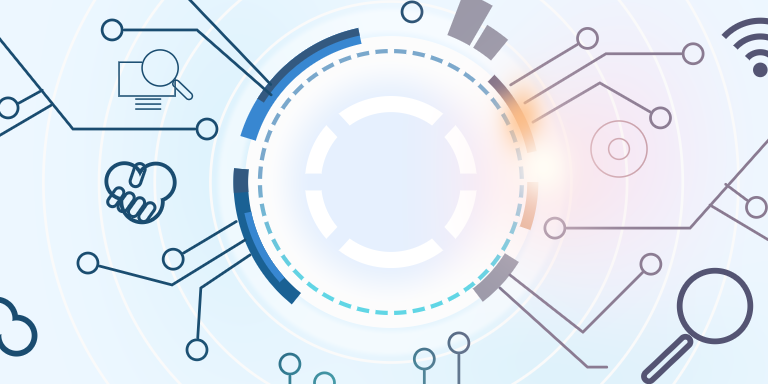
Give the GLSL for this background, as a Shadertoy shader.

```glsl
// Pale technology backdrop: segmented dial, warm flare, circuit traces and icons.
// Canvas height is 100 units, origin at the lower left.
const vec3 NAVY = vec3(.1, .3, .44), MAUVE = vec3(.48, .42, .51);
const vec3 BLUE = vec3(.22, .53, .82), CYAN = vec3(.38, .84, .9), SLATE = vec3(.2, .35, .5);

void paint(inout vec3 col, vec3 tint, float d, float px) {
  col = mix(col, tint, clamp(.5 - d / px, 0., 1.));
}
void shine(inout vec3 col, vec3 tint, vec2 p, float w, float h) {
  p /= vec2(w, h);
  col = mix(col, tint, exp(-dot(p, p)));
}
float disc(vec2 p, float x, float y, float r) { return length(p - vec2(x, y)) - r; }
float line(vec2 p, float ax, float ay, float bx, float by) {
  vec2 a = p - vec2(ax, ay), d = vec2(bx - ax, by - ay);
  return length(a - d * clamp(dot(a, d) / dot(d, d), 0., 1.));
}

// Ring sector between two radii and two angles in degrees
float sector(vec2 p, float r0, float r1, float a0, float a1) {
  float r = length(p), a = degrees(atan(p.y, p.x)) - .5 * (a0 + a1);
  float turn = abs(mod(a + 180., 360.) - 180.) - .5 * (a1 - a0);
  return max(abs(r - .5 * (r0 + r1)) - .5 * (r1 - r0), r * radians(turn));
}

// Bent wire from the rim of a round terminal
void trace(inout float d, vec2 p, float ax, float ay, float bx, float by, float cx, float cy) {
  float wire = min(line(p, ax, ay, bx, by), line(p, bx, by, cx, cy));
  float rim = disc(p, ax, ay, 2.6);
  d = min(d, min(max(wire, -rim), abs(rim)));
}

float circuits(vec2 p) {
  float d = min(line(p, 48.5, 101., 70.5, 78.), line(p, -1., 64.2, 13.5, 72.7));
  trace(d, p, 29.2, 92.2, 51.3, 92.2, 70.6, 75.3);
  trace(d, p, 53.9, 66.4, 19., 66.4, -1., 91.);
  trace(d, p, 2.1, 71.9, 5., 73.2, 11., 76.5);
  trace(d, p, 22.9, 31.5, 44.8, 25.8, 63.8, 37.5);
  trace(d, p, 45.1, 32.5, 53., 37.2, 61.5, 42.3);
  trace(d, p, 51.3, 8.9, 52.3, 25., 65.1, 33.6);
  trace(d, p, 153., 90., 143., 84., 133., 77.9);
  trace(d, p, 180.5, 86., 157.8, 86., 136.7, 73.2);
  trace(d, p, 172., 69.3, 156.2, 78.4, 138.8, 68.2);
  trace(d, p, 144.5, 40.6, 179.7, 40.6, 201., 64.5);
  trace(d, p, 197., 46., 193., 49., 189., 52.);
  trace(d, p, 169.5, 31.2, 151.8, 13.5, 132.8, 28.4);
  d = min(d, line(p, 184.9, 46.6, 201., 37.));
  d = min(d, min(line(p, 130.2, 25., 153., 4.4), line(p, 153., 4.4, 158., 4.4)));
  // Terminals on the lower border
  for (float k = 0.; k < 4.; k++) {
    float s = step(2., k), x = 75.5 + 9. * k + 17. * s, y = mix(5.2 - 4.9 * k, 4.2 * k - 1.9, s);
    trace(d, p, x, y, x, y - 4., x, -9.);
  }
  return min(d, abs(disc(p, 107.3, 96.9, 2.6))) - .36;
}

float thinIcons(vec2 p) {
  float lens = disc(p, 41.7, 82.3, 4.7);
  vec2 edge = abs(p - vec2(38.3, 79.4)) - vec2(7.3, 4.4);
  float d = min(abs(lens), max(abs(max(edge.x, edge.y)), -lens));
  d = min(d, abs(line(p, 45.9, 78.2, 49.2, 75.) - .9));
  for (float y = 71.6; y < 75.; y += 1.3) d = min(d, line(p, 35.4, y, 41.8, y));
  return min(d, abs(abs(disc(p, 161.2, 61.2, 5.)) - 2.3)) - .2;
}

float boldIcons(vec2 p) {
  // Magnifier and cloud
  float d = min(abs(disc(p, 186.2, 20.3, 9.2)), abs(line(p, 178.5, 11., 169., 2.) - 1.3));
  d = min(d, abs(min(disc(p, 4.3, 12.6, 4.7), disc(p, -1., 17., 5.)))) - .75;
  // Signal waves
  vec2 w = p - vec2(198, 81.8);
  d = min(d, length(w) - 1.9);
  for (float r = 4.6; r < 14.; r += 4.1) d = min(d, sector(w, r - .8, r + .8, 42., 138.));
  // Clasped hands
  float palms = min(disc(p, 32.4, 52.8, 4.7), disc(p, 40.6, 52.5, 4.9));
  d = min(d, abs(min(palms, disc(p, 37., 47.5, 5.4))) - .5);
  for (float x = 29.3; x < 38.; x += 2.7) {
    float y = 61.5 - .48 * x;
    d = min(d, abs(line(p, x, y, x + 1.7, y + 2.4) - 1.25) - .4);
  }
  return min(d, abs(line(p, 36.4, 56., 35.3, 52.8) - 1.4) - .4);
}

vec3 backdrop(vec2 p, float r, float px) {
  vec3 col = vec3(.93, .97, 1);
  shine(col, vec3(.87, .95, .99), p - vec2(62, 58), 30., 55.);
  shine(col, vec3(.87, .95, .985), p - vec2(150, 4), 50., 22.);
  shine(col, vec3(.96, .92, .97), p - vec2(163, 60), 24., 36.);
  for (float k = 47.; k < 92.; k += 14.5) paint(col, vec3(.98), abs(r - k) - .35, px);
  return mix(col, vec3(1), .5 * smoothstep(4., 2., abs(r - 42.)));
}

void dial(inout vec3 col, vec2 q, float r, float px) {
  vec3 face = mix(vec3(.9, .94, .995), vec3(.98, .93, .97), smoothstep(0., 34., q.x));
  paint(col, mix(face, vec3(.99), smoothstep(20., 33., r)), r - 38., px);
  // Broken inner ring, dashed outer ring
  float gap = min(abs(q.y), r * abs(sin(atan(abs(q.y), abs(q.x)) - .82)));
  paint(col, vec3(1), max(abs(r - 20.3) - 2.1, 2.2 - gap), px);
  float dash = (abs(fract(atan(q.y, q.x) * 7.0028) - .5) - .33) * r / 7.;
  vec3 tint = mix(CYAN, vec3(.48, .66, .8), smoothstep(-30., 5., q.y));
  paint(col, tint, max(abs(r - 34.1) - .55, dash), px);
  // Cool segments
  paint(col, vec3(.1, .38, .58), sector(q, 37.2, 41., 175., 231.), px);
  paint(col, BLUE, min(sector(q, 36.8, 41., 102., 163.), sector(q, 37.2, 39., 192., 222.)), px);
  paint(col, SLATE, min(sector(q, 39., 41., 102., 148.), sector(q, 37.2, 41., 175., 184.)), px);
  // Warm and grey segments
  tint = mix(vec3(.88, .66, .52), MAUVE, smoothstep(18., 28., abs(q.y + 2.)));
  paint(col, tint, min(sector(q, 36.3, 38.8, 12., 46.), sector(q, 35.5, 38.4, -19., 0.)), px);
  float grey = min(sector(q, 35., 39.3, -52.5, -32.), sector(q, 41., 48., 50.5, 58.5));
  paint(col, vec3(.61, .6, .66), min(grey, sector(q, 41., 53., 60., 69.)), px);
}

void mainImage(out vec4 fragColor, in vec2 fragCoord) {
  float px = 100. / iResolution.y;
  vec2 p = fragCoord * px, q = p - vec2(101.8, 52.6);
  vec3 col = backdrop(p, length(q), px), ink = NAVY;
  dial(col, q, length(q), px);
  // Ink shifts from navy to mauve
  float across = smoothstep(95., 140., p.x);
  shine(ink, CYAN * .75, p - vec2(95, 0), 28., 14.);
  paint(col, mix(ink, MAUVE + .06, across), circuits(p), px);
  paint(col, mix(NAVY, vec3(.78, .62, .66), across), thinIcons(p), px);
  paint(col, mix(NAVY, vec3(.33, .33, .45), across), boldIcons(p), px);
  // Flare: haze, rim, core
  shine(col, mix(col, vec3(1, .87, .88), .6), p - vec2(143, 55), 17., 22.);
  shine(col, mix(col, vec3(1, .73, .48), .75), p - vec2(136, 69), 5., 8.);
  shine(col, vec3(1, .99, .96), p - vec2(141.5, 56.5), 7., 8.);
  fragColor = vec4(col, 1);
}
```
